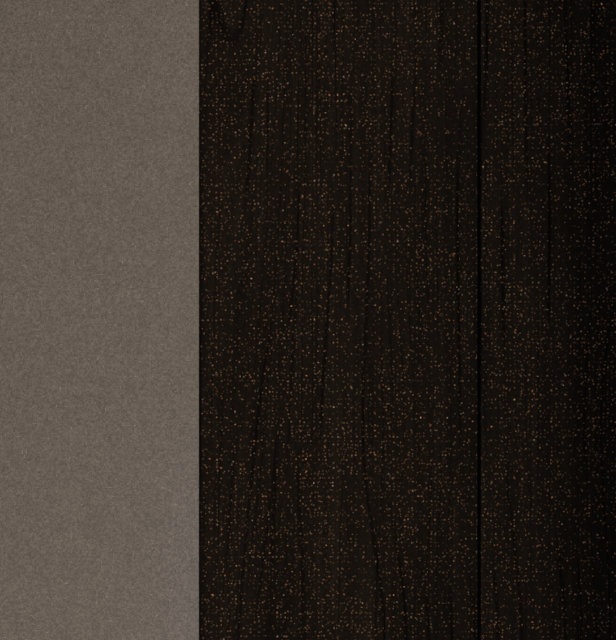
Write a Shadertoy shader that draws this texture.

```glsl
// Matte taupe stone panel beside dark vertical wood planks flecked with copper.
#define STONE_EDGE 0.311
#define GROOVE_X 0.7485
#define GROOVE_WIDTH 0.0026
#define STONE_COLOR vec3(0.400, 0.361, 0.325)
#define WOOD_COLOR vec3(0.088, 0.069, 0.053)
#define FLECK_COLOR vec3(0.36, 0.22, 0.13)
#define STONE_GRAIN 0.17
#define WOOD_GRAIN 0.45
#define FLECK_CELLS 105.0
#define FLECK_CHANCE 0.36

float hash(vec2 p) {
    vec3 q = fract(vec3(p.xyx) * 0.1031);
    q += dot(q, q.yzx + 33.33);
    return fract((q.x + q.y) * q.z);
}

float noise(vec2 p) {
    vec2 cell = floor(p), f = fract(p);
    f = f * f * (3.0 - 2.0 * f);
    return mix(mix(hash(cell), hash(cell + vec2(1, 0)), f.x),
               mix(hash(cell + vec2(0, 1)), hash(cell + vec2(1, 1)), f.x), f.y);
}

float fbm(vec2 p) {
    float sum = 0.0, weight = 0.5;
    for (int i = 0; i < 4; i++) {
        sum += weight * noise(p);
        p = p * 2.03 + 17.7;
        weight *= 0.5;
    }
    return sum;
}

// Round flecks, one random candidate per cell; returns coverage and tint.
vec2 flecks(vec2 p, float cells, float chance, float pixel) {
    vec2 q = p * cells, cell = floor(q);
    float present = step(hash(cell + 3.1), chance);
    vec2 center = 0.25 + 0.5 * vec2(hash(cell + 41.7), hash(cell + 97.3));
    float radius = mix(0.0007, 0.0015, hash(cell + 151.9));
    float d = length(fract(q) - center) / cells - radius;
    float strength = mix(0.25, 1.0, pow(hash(cell + 211.3), 1.8));
    return vec2(present * strength * (1.0 - smoothstep(-pixel, pixel, d)),
                hash(cell + 307.1));
}

vec3 stone(vec2 p) {
    float grain = noise(p * 490.0) + 0.7 * noise(p * 270.0 + 31.0) - 0.85;
    float mottling = fbm(p * 28.0) - 0.47;
    float light = 0.98 + 0.07 * (0.5 - p.y) + 0.12 * p.x;
    light += STONE_GRAIN * grain + 0.06 * mottling;
    float sparkle = smoothstep(0.83, 1.0, noise(p * 340.0 + 83.0));
    vec3 color = STONE_COLOR * light + sparkle * vec3(0.065, 0.06, 0.055);
    // Cooler reflected light toward the lower right of the panel
    float cool = smoothstep(0.15, STONE_EDGE, p.x) * (1.0 - smoothstep(0.1, 0.6, p.y));
    return color + cool * vec3(0.0, 0.006, 0.018);
}

// Thin dark pores: narrow valleys of a stretched, bent noise.
float pores(vec2 p, float lines, float seed) {
    float across = p.x * lines + 1.6 * noise(vec2(p.x * 8.0, p.y * 3.0) + seed);
    float id = floor(across);
    float d = abs(fract(across) - 0.5);
    float broken = smoothstep(0.45, 0.7, noise(vec2(id * 7.3, p.y * 5.0 + seed)));
    return broken * (1.0 - smoothstep(0.02, 0.13, d));
}

vec3 wood(vec2 p, float pixel) {
    // Fibres lean over the left part of the wide plank and straighten to the right
    float lean = 1.0 - smoothstep(0.34, 0.56, p.x);
    vec2 g = p;
    g.x -= lean * 0.12 * (p.y - 0.35) * smoothstep(STONE_EDGE, 0.40, p.x);
    g.x += 0.012 * (noise(vec2(p.x * 6.0, p.y * 3.0)) - 0.5);
    float fibres = 0.6 * noise(vec2(g.x * 180.0, g.y * 6.0))
                 + 0.4 * noise(vec2(g.x * 55.0, g.y * 2.0)) - 0.5;
    float fine = noise(p * vec2(420.0, 300.0)) - 0.5;
    float tone = 1.0 + WOOD_GRAIN * fibres + 0.32 * fine;
    tone *= 0.84 + 0.34 * fbm(p * vec2(7.0, 3.0));
    tone *= 1.0 - 0.38 * pores(g, 30.0, 5.0) - 0.22 * pores(g, 62.0, 19.0);
    // Light falls off toward the right border
    float falloff = mix(1.0, 0.48, smoothstep(0.79, 0.96, p.x));
    falloff *= mix(1.0, 0.86, smoothstep(0.5, 0.75, p.x));
    vec3 color = WOOD_COLOR * tone * falloff;

    // Copper flecks, gathered loosely along the fibres
    float crowd = FLECK_CHANCE * (0.35 + 1.2 * fbm(g * vec2(16.0, 6.0)));
    for (int layer = 0; layer < 3; layer++) {
        float n = float(layer);
        vec2 f = flecks(p + n * vec2(0.37, 0.71), FLECK_CELLS * (1.0 + 0.31 * n), crowd, pixel);
        vec3 tint = mix(FLECK_COLOR, vec3(0.34, 0.30, 0.24), smoothstep(0.55, 1.0, f.y));
        color += tint * f.x * mix(0.65, 1.0, falloff);
    }
    return color;
}

void mainImage(out vec4 fragColor, in vec2 fragCoord) {
    vec2 p = fragCoord / iResolution.y;
    float pixel = 1.0 / iResolution.y;
    vec3 planks = wood(p, pixel);

    // Groove between planks with a faint lit lip on its right side
    float grooveDist = abs(p.x - GROOVE_X);
    float groove = 1.0 - smoothstep(GROOVE_WIDTH - pixel, GROOVE_WIDTH + pixel, grooveDist);
    float lip = exp(-pow((p.x - GROOVE_X - 0.006) / 0.002, 2.0));
    planks *= 1.0 - 0.25 * exp(-grooveDist * 160.0);
    planks = mix(planks + lip * vec3(0.022, 0.019, 0.016), vec3(0.008, 0.007, 0.006), groove);

    // Contact shadow next to the stone panel
    planks *= 1.0 - 0.55 * exp(-max(p.x - STONE_EDGE, 0.0) * 220.0);
    float onWood = smoothstep(STONE_EDGE - pixel, STONE_EDGE + pixel, p.x);
    fragColor = vec4(clamp(mix(stone(p), planks, onWood), 0.0, 1.0), 1.0);
}
```
